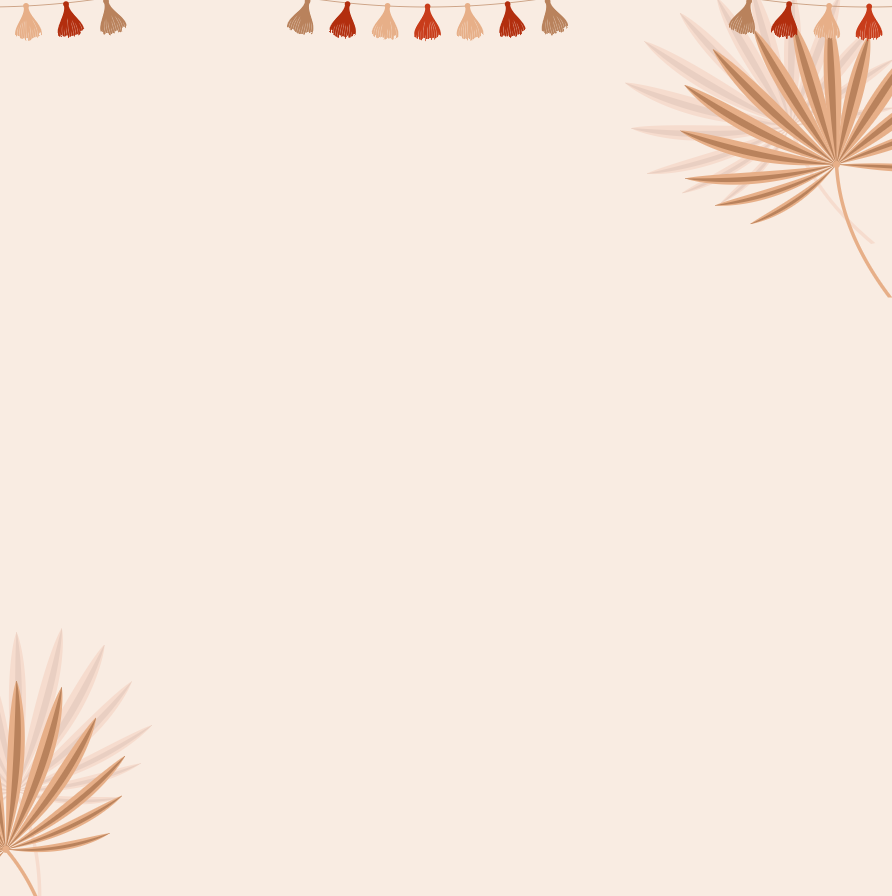
Reproduce this background procedurally as a Shadertoy shader.

```glsl
// Cream backdrop with dried palm fans in two corners and tassel garlands along the top edge.

const float GRID = 768.0;              // design units per canvas height
const vec3 CREAM = vec3(0.975, 0.925, 0.886);
const vec3 PEACH = vec3(0.905, 0.686, 0.533);
const vec3 BROWN = vec3(0.725, 0.510, 0.360);
const vec3 RED = vec3(0.785, 0.235, 0.100);
const vec3 RUST = vec3(0.700, 0.180, 0.055);
const vec3 PALE_PEACH = vec3(0.965, 0.862, 0.806);
const vec3 PALE_BROWN = vec3(0.915, 0.812, 0.760);

// Blade directions in degrees and lengths, around the hub of a fan
const int BLADES = 14;
const float ANGLE[BLADES] = float[](214.6, 198.6, 185.3, 167.8, 152.4, 137.0, 121.5,
                                    107.0, 92.7, 75.8, 56.5, 37.5, 20.0, -3.0);
const float REACH[BLADES] = float[](90.0, 110.0, 130.0, 137.0, 147.0, 145.0, 136.0,
                                    127.0, 126.0, 115.0, 120.0, 110.0, 105.0, 90.0);
const float BLADE_HALF = 7.3;
const float BLADE_SAG = 5.0;

const float GARLAND_PERIOD = 378.5;
const float GARLAND_CENTRE = 366.5;
const float TASSEL_STEP = 34.2;
const float TASSEL_TILT = 0.09;
const float TASSEL_LENGTH = 31.0;

float hash(float n) {
    n = fract(n * 0.1031);
    n *= n + 33.33;
    return fract(n * (n + n));
}

// Coverage of a shape from its signed distance in design units
float cover(float d) {
    return clamp(0.5 - d * iResolution.y / GRID, 0.0, 1.0);
}

vec2 unrotate(vec2 v, float degrees) {
    float a = radians(degrees), c = cos(a), s = sin(a);
    return vec2(c * v.x + s * v.y, c * v.y - s * v.x);
}

// Palm fan: curved stem and pointed two-tone blades; side = -1 mirrors it
vec3 palmFan(vec3 col, vec2 p, vec2 hub, float turn, float side, vec3 light, vec3 dark) {
    vec2 q = unrotate(p - hub, turn);
    q.x *= side;

    float drop = -q.y;
    float slope = 0.0062 * drop + 0.05;
    float stem = abs(q.x - drop * (0.0031 * drop + 0.05)) / sqrt(1.0 + slope * slope) - 1.5;
    col = mix(col, light, cover(max(stem, max(-drop, drop - 114.0))));

    for (int i = 0; i < BLADES; i++) {
        vec2 b = unrotate(q, ANGLE[i]);
        float t = b.x / REACH[i];
        if (t <= 0.0 || t >= 1.0) continue;
        float sag = BLADE_SAG * smoothstep(105.0, 155.0, ANGLE[i]);
        float across = b.y - 4.0 * sag * t * (1.0 - t);
        float broad = mix(0.45, 1.0, smoothstep(110.0, 45.0, abs(ANGLE[i] - 105.0)));
        float w = BLADE_HALF * broad * 3.65 * pow(t, 1.1) * pow(1.0 - t, 0.8);
        col = mix(col, light, cover(abs(across) - w));
        col = mix(col, dark, cover(abs(across - 0.12 * w) - 0.4 * w));
    }
    return mix(col, light, cover(length(q) - 3.0));
}

// Hanging string with seven tassels, repeated along the top
vec3 garland(vec3 col, vec2 p) {
    float cell = floor((p.x - GARLAND_CENTRE) / GARLAND_PERIOD + 0.5);
    float x = p.x - GARLAND_CENTRE - cell * GARLAND_PERIOD;
    float down = GRID - p.y;
    float stringY = 6.0 - 6.0 * x * x / 8100.0;
    col = mix(col, BROWN, 0.7 * cover(abs(down - stringY) - 0.4));

    // Nearest tassel, in its own tilted frame
    float k = clamp(floor(x / TASSEL_STEP + 0.5), -3.0, 3.0);
    float kind = abs(k);
    vec2 v = vec2(x - k * TASSEL_STEP, down - 4.5 + 0.5 * k * k);
    v = unrotate(v, -degrees(TASSEL_TILT * k));
    float s = v.y / TASSEL_LENGTH;
    float halfWidth = 2.0 + 9.5 * smoothstep(0.08, 0.8, s);
    float u = v.x / halfWidth;

    // Body with a ragged fringe, split by thin strands
    float strand = u * 6.0 + 0.5;
    float ragged = 3.0 * hash(floor(strand * 1.5) + 17.0 * k + 80.0);
    float bottom = TASSEL_LENGTH - 4.0 * u * u - ragged;
    float body = max(abs(v.x) - halfWidth, max(-v.y, v.y - bottom));
    vec3 dye = kind < 0.5 ? RED : kind < 1.5 ? PEACH : kind < 2.5 ? RUST : BROWN;
    float start = 0.4 + 0.4 * hash(floor(strand) + 5.0 * k + 40.0);
    float gap = abs(fract(strand) - 0.5) * halfWidth / 6.0;
    float line = cover(gap - 0.2) * smoothstep(start, start + 0.1, s);
    col = mix(col, mix(dye, CREAM, 0.5 * line), cover(body));
    return mix(col, dye, cover(length(v - vec2(0.0, 1.0)) - 2.4));
}

void mainImage(out vec4 fragColor, in vec2 fragCoord) {
    vec2 p = fragCoord / iResolution.y * GRID;
    vec3 col = CREAM;

    // Upper right: pale fan behind, full-colour fan in front
    col = palmFan(col, p, vec2(678.0, 660.0), 13.0, 1.0, PALE_PEACH, PALE_BROWN);
    col = palmFan(col, p, vec2(717.0, 627.0), 0.0, 1.0, PEACH, BROWN);

    // Lower left: the same pair, mirrored and turned
    col = palmFan(col, p, vec2(13.0, 90.0), 31.0, -1.0, PALE_PEACH, PALE_BROWN);
    col = palmFan(col, p, vec2(5.0, 40.0), 43.4, -1.0, PEACH, BROWN);

    col = garland(col, p);
    fragColor = vec4(col, 1.0);
}
```
